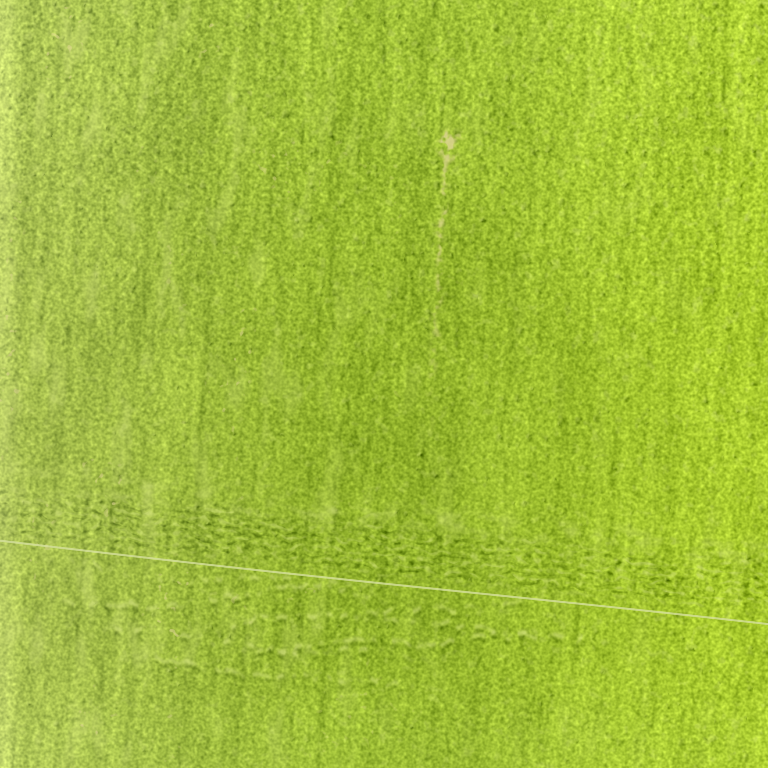
This texture is drawn by a three.js fragment shader. Its source:

```glsl
// Aerial view of a green crop field: speckled gradient-noise grass, leaning
// drill rows, scattered dents and bare soil, a trampled band of wheel marks,
// footprint trails and one thin pale line running across the field.

varying vec2 vUv;

float hash(vec2 p) {
  vec3 q = fract(p.xyx * vec3(0.1031, 0.1030, 0.0973));
  q += dot(q, q.yzx + 33.33);
  return fract((q.x + q.y) * q.z);
}

vec2 gradientAt(vec2 cell) {
  float angle = 6.2832 * hash(cell);
  return vec2(cos(angle), sin(angle));
}

// Gradient noise, roughly -0.7 to 0.7
float noise(vec2 p) {
  vec2 i = floor(p), f = p - i;
  vec2 u = f * f * f * (f * (f * 6.0 - 15.0) + 10.0);
  vec2 e = vec2(1.0, 0.0);
  float a = dot(gradientAt(i), f);
  float b = dot(gradientAt(i + e), f - e);
  float c = dot(gradientAt(i + e.yx), f - e.yx);
  float d = dot(gradientAt(i + 1.0), f - 1.0);
  return mix(mix(a, b, u.x), mix(c, d, u.x), u.y);
}

// Octaves are turned so that the lattice does not show
float fbm(vec2 p) {
  mat2 turn = mat2(1.6, 1.2, -1.2, 1.6);
  vec2 q = turn * p + 17.0;
  return noise(p) + 0.5 * noise(q) + 0.25 * noise(turn * q + 41.0);
}

// Soft band around zero
float ridge(float d, float width) {
  return exp(-d * d / (width * width));
}

// Sparse pits: x is the dark hollow, y its pale rim
vec2 dents(vec2 p, float density) {
  vec2 cell = floor(p);
  vec2 jitter = vec2(hash(cell + 3.1), hash(cell + 8.7));
  vec2 d = fract(p) - mix(vec2(0.36), vec2(0.64), jitter);
  d += 0.2 * vec2(noise(p * 2.7), noise(p * 2.7 + 50.0));
  float present = step(hash(cell + 21.0), density) * (0.4 + 0.6 * jitter.x);
  vec2 rim = d - vec2(-0.17, 0.1);
  return present * vec2(exp(-dot(d, d) * 42.0), exp(-dot(rim, rim) * 45.0));
}

void main() {
  vec2 p = vUv;
  float across = p.x - 0.065 * p.y;
  vec2 lean = vec2(across, p.y);
  float rough = smoothstep(0.35, 0.95, p.y) * 0.6 + smoothstep(0.6, 1.0, p.x) * 0.4;

  // Broad light: pale left, deep centre, vivid right
  vec3 color = mix(vec3(0.65, 0.74, 0.31), vec3(0.58, 0.705, 0.175), smoothstep(-0.05, 0.5, p.x));
  color = mix(color, vec3(0.67, 0.80, 0.18), smoothstep(0.5, 1.05, p.x));
  color += 0.035 * smoothstep(0.55, 1.0, p.y) + 0.03 * smoothstep(0.15, 0.0, p.y);
  color += vec3(0.08, 0.07, 0.08) * smoothstep(0.035, 0.0, p.x);

  // Grass speckle, fine blades and clumps lit from the left
  vec2 turned = mat2(0.8, 0.6, -0.6, 0.8) * p;
  float blades = 0.12 * noise(turned * 150.0) + 0.13 * noise(p * 215.0 + 7.0);
  blades += 0.09 * noise(turned * 300.0 + 31.0);
  vec2 clump = lean * vec2(85.0, 62.0);
  float clumps = noise(clump) - noise(clump + vec2(0.4, 0.05));
  float tone = blades * (0.95 + 0.2 * rough) + clumps * (0.05 + 0.06 * rough);
  tone += 0.035 * fbm(p * 6.0) + 0.035 * fbm(turned * 30.0);

  // Leaning drill rows: soft stripes and thin broken furrows
  tone += 0.06 * noise(lean * vec2(45.0, 1.6)) + 0.05 * noise(lean * vec2(105.0, 7.0));
  float furrow = (fract(across / 0.036 + 0.18 * noise(lean * vec2(12.0, 9.0))) - 0.5) * 0.036;
  tone -= 0.07 * ridge(furrow, 0.0028) * smoothstep(-0.2, 0.35, noise(lean * vec2(30.0, 22.0)));

  // Pale thin crop, in vertical smears and loose tufts
  float thin = smoothstep(0.05, 0.65, fbm(lean * vec2(26.0, 9.0) + 5.0));
  float tufts = smoothstep(0.2, 0.65, fbm(turned * 62.0 + 12.0));
  float pale = thin * (0.1 + 0.3 * smoothstep(0.65, 0.0, p.x));
  pale += tufts * (0.2 + 0.12 * rough);

  // Dents, denser towards the top and right, gathered along rows
  float patchy = smoothstep(-0.35, 0.45, noise(lean * vec2(16.0, 4.0)));
  vec2 pits = dents(lean * vec2(49.0, 43.0), 0.06 + 0.75 * rough * patchy);
  pits += 0.9 * dents(lean * vec2(78.0, 68.0) + 9.0, 0.05 + 0.6 * rough * patchy);
  tone -= 0.2 * pits.x;
  pale += 0.3 * pits.y;

  // Bare soil: one broken streak with a ragged head, and stray crumbs
  float crumbs = noise(turned * 85.0) + 0.6 * noise(p * 170.0);
  float streak = ridge(across - 0.53 + 0.012 * noise(p * 35.0), 0.0045);
  streak *= smoothstep(0.36, 0.72, p.y) * smoothstep(0.84, 0.8, p.y);
  vec2 fromHead = p - vec2(0.585, 0.814) + 0.02 * vec2(noise(p * 60.0), noise(p * 60.0 + 9.0));
  float head = exp(-dot(fromHead, fromHead) * 7000.0);
  float bare = (0.65 * streak + head) * smoothstep(-0.25, 0.4, crumbs);
  float stray = smoothstep(0.1, 0.45, noise(lean * vec2(16.0, 7.0) + 70.0));
  bare += 0.6 * stray * smoothstep(0.35, 0.65, crumbs) * smoothstep(0.75, 0.2, p.x);

  // Trampled band: dark broken wheel marks between pale flattened crop
  float track = p.y - 0.333 + 0.1 * p.x;
  float band = smoothstep(0.046, 0.018, abs(track + 0.012 * noise(p * 12.0)));
  float lane = track + 0.005 * noise(p * vec2(25.0, 12.0)) + 0.003 * noise(p * 70.0);
  float lanes = 0.5 + 0.5 * cos(lane * 6.2832 / 0.0125);
  float marks = noise(vec2(p.x * 85.0, lane * 150.0));
  tone -= band * (0.01 + 0.17 * lanes * smoothstep(0.0, 0.4, marks));
  pale += band * 0.45 * (1.0 - lanes) * smoothstep(-0.05, 0.35, -marks);
  pale += 0.38 * ridge(track - 0.045, 0.017) * smoothstep(-0.2, 0.6, fbm(p * vec2(28.0, 50.0)));

  // Wandering footprint trails: pale prints with shadow below
  for (int i = 0; i < 7; i++) {
    float k = float(i);
    float start = 0.05 + 0.5 * hash(vec2(k, 4.0)) * step(1.5, k);
    float path = 0.245 - 0.02 * k + (0.17 * mod(k, 2.0) - 0.09) * (p.x - 0.3);
    path += 0.018 * noise(vec2(p.x * 7.0, k * 5.3)) + 0.012 * noise(vec2(p.x * 55.0, k * 3.7));
    float extent = smoothstep(start, start + 0.05, p.x) * smoothstep(start + 0.5, start + 0.35, p.x);
    float prints = extent * smoothstep(-0.15, 0.3, noise(vec2(p.x * 75.0, k * 9.1 + p.y * 30.0)));
    pale += 0.5 * prints * ridge(p.y - path, 0.0036);
    tone -= 0.1 * prints * ridge(p.y - path + 0.006, 0.003);
  }

  // Combine, then lay the thin line on top
  color += tone * vec3(1.0, 1.0, 0.6);
  color = mix(color, vec3(0.82, 0.88, 0.48), clamp(pale, 0.0, 0.75));
  color = mix(color, vec3(0.86, 0.83, 0.56), clamp(bare, 0.0, 0.85));
  float wire = abs(p.y - 0.296 + 0.11 * p.x + 0.0015 * sin(p.x * 5.0));
  color = mix(color, vec3(0.84, 0.88, 0.62), 0.8 * smoothstep(0.0021, 0.0006, wire));
  gl_FragColor = vec4(clamp(color, 0.0, 1.0), 1.0);
}
```
